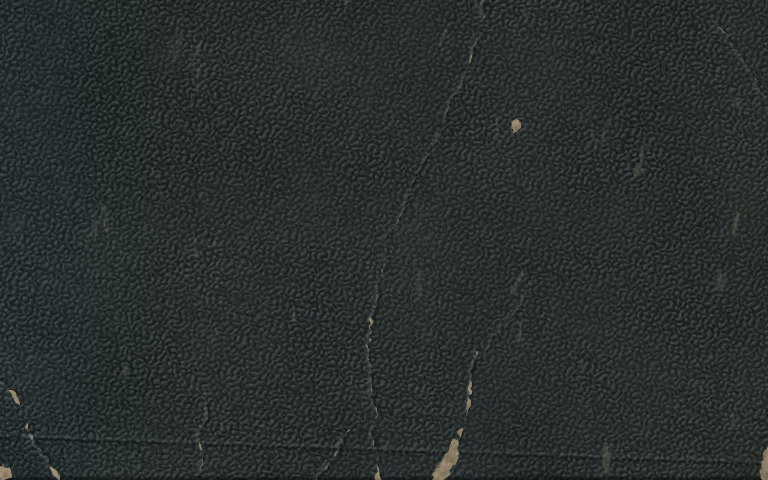
Reproduce this texture procedurally as a WebGL 1 fragment shader.

```glsl
precision highp float;
// Worn dark leather with a fine wormlike embossed grain, creases and tan wear.
// The grain is a lit, sharpened sum of waves in many directions; folds are
// wobbly segments with side lighting, and noise breaks up their rubbed edges.
uniform vec2 u_resolution;
const float PI = 3.14159265;
const vec3 GROOVE = vec3(0.093, 0.117, 0.113);
const vec3 RIDGE = vec3(0.264, 0.293, 0.291);
const vec3 SCUFF = vec3(0.42, 0.41, 0.36);
const vec3 BARE = vec3(0.60, 0.54, 0.44);

float hash(vec2 p) {
  vec3 q = fract(vec3(p.xyx) * 0.1031);
  q += dot(q, q.yzx + 33.33);
  return fract((q.x + q.y) * q.z);
}
float noise(vec2 p) {
  vec2 i = floor(p), f = fract(p);
  f = f * f * (3.0 - 2.0 * f);
  return mix(mix(hash(i), hash(i + vec2(1.0, 0.0)), f.x),
             mix(hash(i + vec2(0.0, 1.0)), hash(i + 1.0), f.x), f.y);
}
vec2 noisePair(vec2 p) {
  return vec2(noise(p), noise(p + 50.0)) - 0.5;
}
float fbm(vec2 p) {
  return (noise(p) * 8.0 + noise(p * 2.03 + 17.1) * 4.0 + noise(p * 4.1 + 31.7) * 2.0
    + noise(p * 8.3 + 5.3)) / 15.0;
}

// Labyrinth of worms: x is height, y is slope towards the light.
vec2 wormGrain(vec2 p, float spacing, vec2 light) {
  const float WAVES = 20.0;
  vec2 sum = vec2(0.0);
  for (float i = 0.0; i < WAVES; i++) {
    float angle = PI * (i + hash(vec2(i, 3.0))) / WAVES;
    vec2 dir = vec2(cos(angle), sin(angle));
    float stretch = mix(0.74, 1.3, hash(vec2(i, 8.0)));
    float phase = 2.0 * PI * (dot(p, dir) * stretch / spacing + hash(vec2(i, 21.0)));
    sum += vec2(cos(phase), 1.41 * dot(dir, light) * sin(phase));
  }
  return sum / sqrt(WAVES * 0.5);
}

// Offset of p from the segment a-b.
vec2 segmentOffset(vec2 p, vec2 a, vec2 b) {
  vec2 ab = b - a;
  return p - a - ab * clamp(dot(p - a, ab) / dot(ab, ab), 0.0, 1.0);
}

// x: side-lit relief of a fold, y: patchy bare wear along it.
vec2 crease(vec2 p, vec2 a, vec2 b, float depth, float wear) {
  vec2 d = segmentOffset(p + 0.018 * noisePair(p * 22.0) + 0.008 * noisePair(p * 110.0), a, b);
  vec2 dir = normalize(b - a);
  float side = dot(d, vec2(dir.y, -dir.x)) / 0.004;
  float dist = length(d);
  float fade = depth * smoothstep(0.15, 0.7, noise(p * 38.0 + 7.0));
  float patches = noise(p * vec2(90.0, 55.0) + a * 90.0);
  float width = 0.0075 * wear * smoothstep(0.42, 0.95, patches);
  return vec2((side + 0.3) * exp(-dist * dist / 0.000025) * fade,
              1.0 - smoothstep(width - 0.001, width + 0.002, dist + 0.001));
}

// Ragged, leaning patch of exposed board.
float chip(vec2 p, vec2 center, vec2 size, float lean) {
  vec2 q = p - center;
  q.x -= lean * q.y;
  return 1.0 - smoothstep(0.82, 1.05, length(q / size) + 1.5 * (fbm(p * 75.0) - 0.5));
}

// Short, steep rub marks scattered over the cover.
float rubMarks(vec2 p, float aspect) {
  float sum = 0.0;
  for (float i = 0.0; i < 36.0; i++) {
    vec2 start = vec2(hash(vec2(i, 31.0)) * aspect, hash(vec2(i, 47.0)));
    vec2 reach = vec2(mix(-0.35, 0.6, hash(vec2(i, 59.0))), 1.0);
    float len = mix(0.004, 0.06, hash(vec2(i, 71.0)));
    float width = mix(0.005, 0.018, pow(hash(vec2(i, 83.0)), 3.0));
    float d = length(segmentOffset(p, start, start + len * reach));
    sum += (1.0 - smoothstep(0.0, width, d)) * mix(0.3, 1.0, hash(vec2(i, 97.0)));
  }
  return min(sum, 1.0) * smoothstep(0.2, 0.7, noise(p * vec2(190.0, 60.0)));
}

void main() {
  vec2 p = gl_FragCoord.xy / u_resolution.y;
  float aspect = u_resolution.x / u_resolution.y;
  vec2 c = vec2(p.x * 1.6 / aspect, p.y);

  // Thin lit worm edges over uneven, speckled leather
  vec2 grain = wormGrain(p + 0.007 * noisePair(p * 60.0), 0.0112, vec2(-0.6, 0.8));
  float relief = 0.27 * (smoothstep(-0.4, 0.6, grain.x) - 0.47);
  relief += 0.46 * (smoothstep(0.0, 1.5, grain.y) - 0.27) + 0.06 * clamp(grain.y, -1.5, 0.0);
  relief *= mix(0.55, 1.4, fbm(c * 9.0 + 30.0));
  float speckle = noise(p * 317.0) + 0.6 * hash(floor(p * 320.0)) - 0.8;
  float tone = 0.40 + relief + 0.26 * (fbm(c * 4.5) - 0.5) + 0.24 * speckle;

  // Long central fold, lower split, corner and edge creases
  vec2 fold = crease(c, vec2(1.01, 1.0), vec2(0.98, 0.865), 0.7, 0.4);
  fold += crease(c, vec2(0.98, 0.865), vec2(0.81, 0.50), 0.6, 0.15);
  fold += crease(c, vec2(0.81, 0.50), vec2(0.77, 0.33), 0.6, 0.25);
  fold += crease(c, vec2(0.77, 0.33), vec2(0.787, 0.0), 0.8, 0.6);
  fold += crease(c, vec2(1.12, 0.42), vec2(0.98, 0.24), 0.5, 0.0);
  fold += crease(c, vec2(0.985, 0.27), vec2(0.96, 0.08), 0.8, 0.8);
  fold += crease(c, vec2(0.0, 0.21), vec2(0.12, 0.01), 0.8, 0.7);
  fold += crease(c, vec2(0.43, 0.18), vec2(0.415, 0.0), 0.7, 0.5);
  fold += crease(c, vec2(0.73, 0.10), vec2(0.65, 0.0), 0.6, 0.6);
  fold += crease(c, vec2(1.49, 0.96), vec2(1.6, 0.80), 0.5, 0.3);

  // Pressed line near the lower edge, then cool left and brown right borders
  float line = (c.y - 0.094 + 0.035 * c.x) / 0.003;
  tone += fold.x + 0.3 * exp(-line * line) - 0.28 * exp(-(line + 2.0) * (line + 2.0));
  vec3 color = mix(GROOVE, RIDGE, clamp(tone, -0.1, 1.3));
  color += vec3(-0.008, 0.0, 0.010) * (1.0 - smoothstep(0.0, 0.4, c.x));
  color += vec3(0.008, 0.001, -0.010) * smoothstep(1.5, 1.57, c.x);
  color = mix(color, SCUFF, 0.6 * rubMarks(p, aspect));

  // Bare chips, corners and dark bottom edge
  float bare = max(fold.y, chip(c, vec2(0.93, 0.035), vec2(0.018, 0.05), 0.45));
  bare = max(bare, chip(c, vec2(0.0, 0.015), vec2(0.035, 0.022), 0.0));
  bare = max(bare, chip(c, vec2(1.6, 0.02), vec2(0.013, 0.05), 0.0));
  bare = max(bare, chip(c, vec2(1.075, 0.738), vec2(0.010, 0.014), 0.3));
  color *= mix(0.6, 1.0, smoothstep(0.002, 0.010, c.y));
  color = mix(color, BARE * mix(0.68, 1.15, fbm(p * 90.0)), clamp(bare, 0.0, 1.0));
  gl_FragColor = vec4(color, 1.0);
}
```
